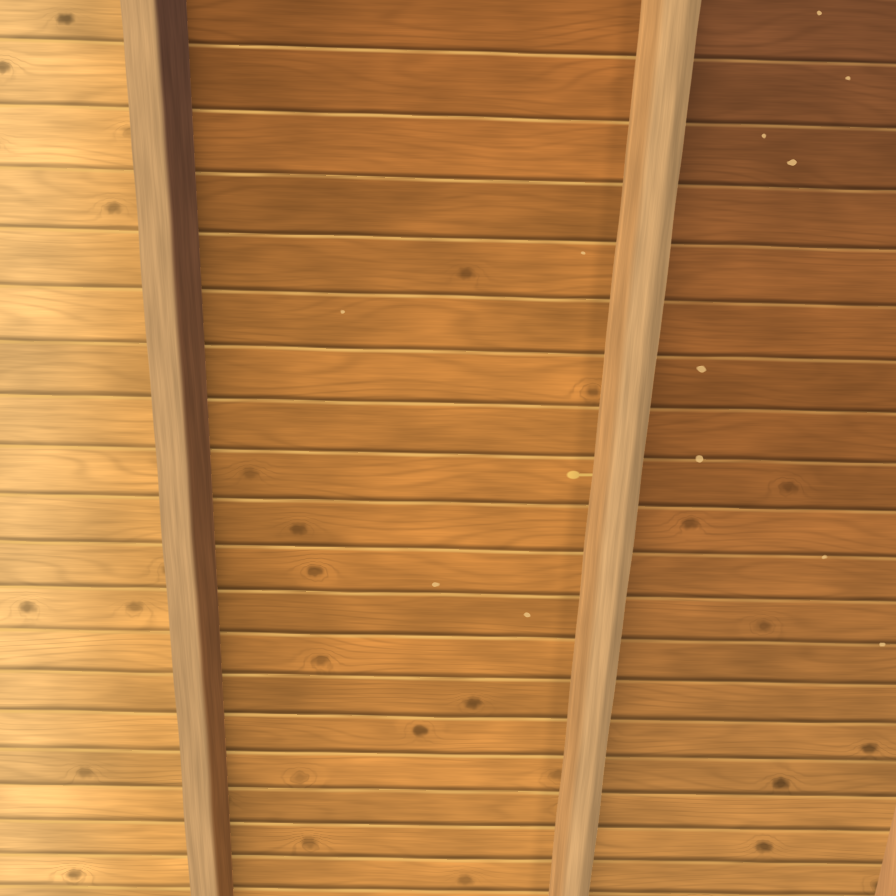
A Shadertoy shader for this texture:

```glsl
// Stained plank ceiling seen from below, crossed by two pale leaning beams.

float hash(vec2 p) {
    p = fract(p * vec2(0.1031, 0.1137));
    p += dot(p, p.yx + 33.33);
    return fract((p.x + p.y) * p.x * 17.3);
}

vec2 gradient(vec2 cell) {
    float a = 6.2832 * hash(cell + 71.0);
    return vec2(cos(a), sin(a));
}

// Gradient noise, about -0.7 to 0.7
float noise(vec2 p) {
    vec2 i = floor(p), f = p - i;
    vec2 u = f * f * f * (f * (f * 6.0 - 15.0) + 10.0);
    vec2 e = vec2(1, 0);
    return mix(mix(dot(gradient(i), f), dot(gradient(i + e), f - e), u.x),
               mix(dot(gradient(i + e.yx), f - e.yx), dot(gradient(i + 1.0), f - 1.0), u.x), u.y);
}

float fbm(vec2 p) {
    float sum = 0.0, amp = 1.0;
    for (int i = 0; i < 3; i++) {
        sum += amp * noise(p);
        p = p * 2.03 + 17.0;
        amp *= 0.5;
    }
    return sum;
}

// Coverage to the right of an edge
float rightOf(float x, float edge, float soft) {
    return smoothstep(-soft, soft, x - edge);
}

// Stain and daylight across the three bays
vec3 stain(vec2 p, float panel) {
    if (panel < 0.5)
        return mix(vec3(0.95, 0.74, 0.46), vec3(0.86, 0.62, 0.33), smoothstep(0.0, 0.19, p.x));
    if (panel < 1.5) {
        vec3 col = mix(vec3(0.62, 0.38, 0.18), vec3(0.75, 0.49, 0.23), smoothstep(0.0, 0.45, p.y));
        col = mix(col, vec3(0.79, 0.54, 0.27), smoothstep(0.6, 1.0, p.y));
        return col * mix(0.90, 1.05, smoothstep(0.2, 0.5, p.x));
    }
    vec3 col = mix(vec3(0.47, 0.29, 0.17), vec3(0.60, 0.37, 0.18), smoothstep(0.0, 0.45, p.y));
    return mix(col, vec3(0.75, 0.52, 0.27), smoothstep(0.45, 1.0, p.y));
}

// Boards narrow downward as the ceiling recedes
vec3 planks(vec2 p, float panel, float px) {
    float v = p.y - mix(0.03, 0.012, p.y) * (p.x - 0.22);
    v += 0.0012 * noise(vec2(p.x * 9.0, p.y * 12.0));
    float depth = 1.0 - 0.5623 * (v - 0.0495);
    float k = log(depth) / log(0.959);
    float board = floor(k), f = k - board;
    float height = 0.0744 * depth;
    vec2 id = vec2(board + 11.0, panel * 13.0 + 5.0);

    vec3 col = stain(p, panel) * (0.92 + 0.16 * hash(id));

    // A few knots bend the grain around them
    float cx = p.x * 7.0 + hash(id + 3.0);
    vec2 cell = vec2(floor(cx) + 20.0, board + 40.0 + panel * 29.0);
    float present = step(0.78, hash(cell));
    vec2 q = vec2((fract(cx) - 0.35 - 0.3 * hash(cell + 7.0)) / 7.0,
                  (f - 0.3 - 0.4 * hash(cell + 9.0)) * height);
    float d = length(q / vec2(1.5, 1.0)) + 0.002 * noise(p * 160.0);
    float warp = present * exp(-d * d * 7000.0);

    // Growth rings, long streaks and fine fibre
    float phase = f * 4.0 + 3.5 * noise(vec2(p.x * 4.0, f * 1.3 + board * 7.3 + panel * 31.0)) + 2.5 * warp;
    float rings = pow(0.5 + 0.5 * sin(phase * 6.2832), 4.0);
    float fibre = fbm(vec2(p.x * 14.0, v * 230.0));
    float blotch = fbm(vec2(p.x * 7.0, v * 16.0) + id);
    col *= 1.0 - 0.08 * rings * (0.6 + blotch) + 0.07 * fibre + 0.16 * blotch;
    float core = present * smoothstep(0.009, 0.002, d);
    col *= 1.0 - core * (0.15 + 0.25 * hash(cell + 2.0));

    // Soft groove above a pale board lip
    float s = (f - step(0.5, f)) * height;
    float wear = 0.5 + 0.5 * smoothstep(-0.5, 0.3, noise(vec2(p.x * 16.0, board * 3.7)));
    float groove = smoothstep(-0.0065 - px, -0.002, s) * smoothstep(0.001, -0.001, s);
    float lip = smoothstep(-0.001 - px, 0.0005, s) * smoothstep(0.0035 + px, 0.0012, s);
    col *= 1.0 - groove * (panel < 0.5 ? 0.26 : 0.34);
    col = mix(col, vec3(0.94, 0.75, 0.42), lip * wear * (panel > 1.5 ? 0.42 : 0.8));
    return col;
}

// Pale flaked spots in loosely filled cells
float flakes(vec2 p, float px) {
    vec2 g = p * 30.0, cell = floor(g);
    vec2 q = fract(g) - 0.3 - 0.4 * vec2(hash(cell + 4.0), hash(cell + 8.0));
    float zone = smoothstep(0.72, 0.95, p.x) * (smoothstep(0.28, 0.16, p.y)
               + smoothstep(0.55, 0.66, p.y) * smoothstep(0.82, 0.76, p.y));
    float radius = 0.05 + 0.07 * hash(cell + 6.0);
    float d = length(q * vec2(0.8, 1.1)) + 0.06 * noise(p * 180.0);
    return step(hash(cell + 2.0), 0.008 + 0.2 * zone) * smoothstep(radius + 30.0 * px, radius - 0.03, d);
}

void mainImage(out vec4 fragColor, in vec2 fragCoord) {
    vec2 p = fragCoord / iResolution.xy;
    p.y = 1.0 - p.y;
    float px = 1.0 / iResolution.y;
    float wob = 0.0015 * noise(vec2(p.y * 14.0, 2.5));

    // Beam outlines, from top to bottom
    float aLeft = mix(0.134, 0.213, p.y) + wob, aFold = mix(0.173, 0.243, p.y) + wob;
    float aRight = mix(0.208, 0.261, p.y);
    float bLeft = mix(0.716, 0.612, p.y) + wob, bFold = mix(0.768, 0.647, p.y);
    float bRight = mix(0.783, 0.657, p.y) - wob;
    float cLeft = mix(1.21, 0.976, p.y);

    float panel = p.x < aFold ? 0.0 : p.x < bFold ? 1.0 : 2.0;
    vec3 col = planks(p, panel, px);
    col = mix(col, vec3(0.93, 0.77, 0.51), 0.8 * flakes(p, px));

    // Resin drip beside the second beam
    vec2 drip = p - vec2(0.640, 0.530);
    float resin = min(length(drip / vec2(1.6, 1.0)) - 0.0045, max(abs(drip.y) - 0.0016, abs(drip.x - 0.01) - 0.012));
    col = mix(col, vec3(0.95, 0.76, 0.39), smoothstep(px, -px, resin));

    // Contact shadows next to the beams
    col *= 1.0 - 0.22 * exp(-max(p.x - aRight, 0.0) * 70.0) * step(aRight, p.x);
    col *= 1.0 - 0.08 * rightOf(p.x, bLeft - 0.02, 0.008) * step(p.x, bLeft);
    col *= 1.0 - 0.16 * exp(-max(p.x - bRight, 0.0) * 45.0) * step(bRight, p.x);

    // Beam grain runs down their length
    float lean = p.x < 0.45 ? p.x - aLeft : p.x - bLeft;
    float fibre = fbm(vec2(lean * 190.0, p.y * 9.0));
    float weather = fbm(vec2(lean * 30.0, p.y * 6.0) + 9.0);
    vec3 pale = vec3(0.78, 0.61, 0.41) * (1.0 + 0.10 * fibre + 0.08 * weather);

    // First beam: lit face, then shaded side
    vec3 shade = mix(vec3(0.36, 0.24, 0.18), vec3(0.50, 0.32, 0.17), p.y) * (1.0 + 0.12 * fibre + 0.1 * weather);
    vec3 beamA = mix(pale * 0.98, shade, rightOf(p.x, aFold, 0.004));
    col = mix(col, beamA, rightOf(p.x, aLeft, px) * (1.0 - rightOf(p.x, aRight, px)));

    // Second beam: warm edge, broad face, dim chamfer
    vec3 beamB = pale * mix(vec3(0.98, 0.91, 0.82), vec3(1.04), rightOf(p.x, mix(bLeft, bFold, 0.45), 0.006));
    beamB *= 1.0 - 0.18 * rightOf(p.x, bFold, 0.004);
    beamB *= 1.0 + 0.10 * exp(-abs(p.x - bLeft - 0.004) * 400.0);
    col = mix(col, beamB, rightOf(p.x, bLeft, px) * (1.0 - rightOf(p.x, bRight, px)));

    // Third beam just enters the lower right corner
    col = mix(col, pale * vec3(1.02, 0.92, 0.84), rightOf(p.x, cLeft, px));
    fragColor = vec4(clamp(col, 0.0, 1.0), 1.0);
}
```
